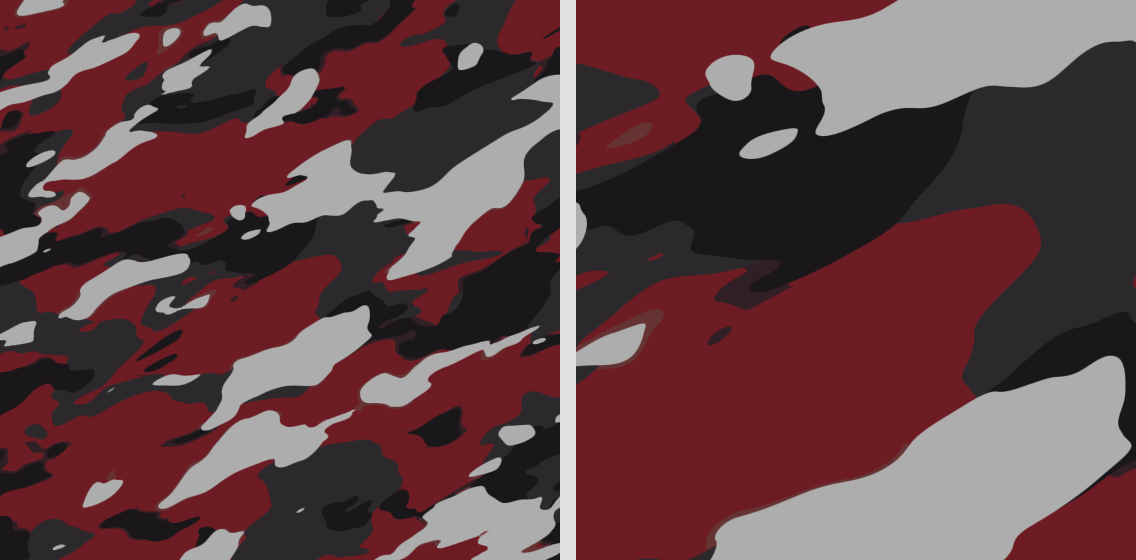
Left, the full canvas; right, a detail of the centre.
Reproduce this pattern procedurally as a WebGL 2 fragment shader.

```glsl
#version 300 es
precision highp float;
// Slanted camouflage: red ground under charcoal, black and pale grey patches.

uniform vec2 u_resolution;
out vec4 fragColor;

const vec3 RED = vec3(0.43, 0.11, 0.14);
const vec3 CHARCOAL = vec3(0.17, 0.16, 0.17);
const vec3 BLACK = vec3(0.10, 0.09, 0.10);
const vec3 PALE = vec3(0.68, 0.68, 0.68);
const vec3 DARK_FRINGE = vec3(0.19, 0.12, 0.14);
const vec3 WARM_FRINGE = vec3(0.40, 0.20, 0.20);

float hash(vec2 p) {
    return fract(sin(dot(p, vec2(127.1, 311.7))) * 43758.5453);
}

// Dot product of a random unit gradient with the offset from its corner
float cornerSlope(vec2 cell, vec2 offset) {
    float angle = 6.28319 * hash(cell);
    return dot(vec2(cos(angle), sin(angle)), offset);
}

float gradientNoise(vec2 p) {
    vec2 cell = floor(p);
    vec2 f = p - cell;
    vec2 s = f * f * (3.0 - 2.0 * f);
    vec2 e = vec2(1.0, 0.0);
    float low = mix(cornerSlope(cell, f), cornerSlope(cell + e.xy, f - e.xy), s.x);
    float high = mix(cornerSlope(cell + e.yx, f - e.yx), cornerSlope(cell + e.xx, f - e.xx), s.x);
    return mix(low, high, s.y);
}

// Three octaves: broad shape, lobes, ragged edge
float patchField(vec2 p, vec2 frequency, vec2 seed) {
    vec2 q = p * frequency + seed;
    return gradientNoise(q)
         + 0.40 * gradientNoise(q * 2.1 + 17.3)
         + 0.20 * gradientNoise(q * 4.7 + 41.9);
}

// Shear sends features up to the right; the warp bends them into hooks
vec2 slantAndWarp(vec2 uv) {
    vec2 p = vec2(uv.x - uv.y, uv.y);
    vec2 bend = vec2(gradientNoise(p * 9.0 + 5.2), gradientNoise(p * 9.0 + 31.7));
    return p + 0.045 * bend;
}

// Antialiased coverage where the field exceeds the threshold
float coverage(float field, float threshold) {
    float width = 0.7 * fwidth(field);
    return smoothstep(-width, width, field - threshold);
}

void main() {
    vec2 uv = gl_FragCoord.xy / min(u_resolution.x, u_resolution.y);
    vec2 p = slantAndWarp(uv);

    float charcoalField = patchField(p, vec2(4.2, 5.2), vec2(12.4, 3.7));
    float blackField = patchField(p, vec2(5.8, 6.8), vec2(53.1, 27.6));
    float paleField = patchField(p, vec2(5.4, 6.6), vec2(86.5, 64.2));

    // Broken tinted fringes appear only beside some patches
    float fringeField = gradientNoise(p * 11.0 + 73.4);
    float darkFringe = coverage(blackField, 0.145) * coverage(fringeField, 0.0);
    float warmFringe = coverage(paleField, 0.185) * coverage(fringeField, 0.05);

    // Layers from the ground up
    vec3 color = mix(RED, DARK_FRINGE, darkFringe);
    color = mix(color, WARM_FRINGE, warmFringe);
    color = mix(color, CHARCOAL, coverage(charcoalField, 0.053));
    color = mix(color, BLACK, coverage(blackField, 0.188));
    color = mix(color, PALE, coverage(paleField, 0.215));

    fragColor = vec4(color, 1.0);
}
```
